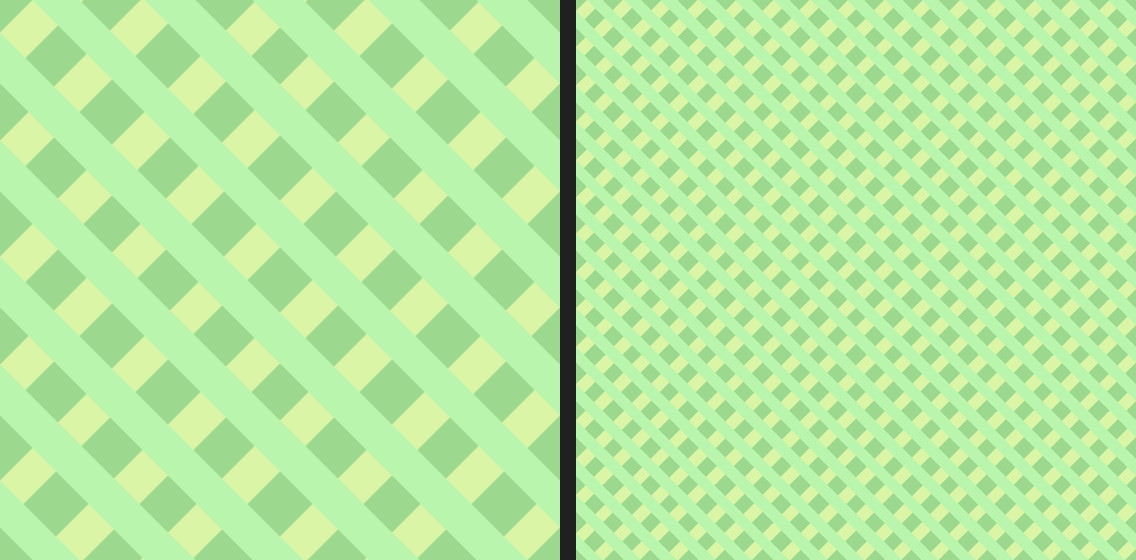
Left: one tile. Right: repeated 3 by 3.
Write a WebGL 1 fragment shader that draws this pattern.

```glsl
precision highp float;
// Diagonal pale bands over rows of alternating green and yellow blocks, 5 repeats each way.

uniform vec2 u_resolution;

const float REPEATS = 5.0;

// Half width of a stripe: two of every five are slightly narrower.
float stripeHalfWidth(float index) {
  float slot = floor(mod(index + 0.5, REPEATS));
  float isNarrow = step(1.5, slot) * (1.0 - mod(slot, 2.0));
  return mix(0.29, 0.255, isNarrow);
}

// Coverage of stripes centred on whole numbers, with soft edges.
float stripes(float coord, float indexShift, float softness) {
  float index = floor(coord + 0.5);
  float edgeDistance = abs(coord - index) - stripeHalfWidth(index + indexShift);
  return 1.0 - smoothstep(-softness, softness, edgeDistance);
}

void main() {
  vec2 uv = gl_FragCoord.xy / u_resolution;
  float softness = REPEATS * 1.1 / min(u_resolution.x, u_resolution.y);

  // Rows run down to the right; crossings cut them into blocks.
  float row = stripes(REPEATS * (uv.x + uv.y), 0.0, softness);
  float crossing = stripes(REPEATS * (uv.x - uv.y), 1.0, softness);

  vec3 paleGreen = vec3(0.73, 0.96, 0.68);
  vec3 leafGreen = vec3(0.61, 0.85, 0.56);
  vec3 softYellow = vec3(0.86, 0.96, 0.65);

  vec3 blocks = mix(softYellow, leafGreen, crossing);
  gl_FragColor = vec4(mix(paleGreen, blocks, row), 1.0);
}
```
